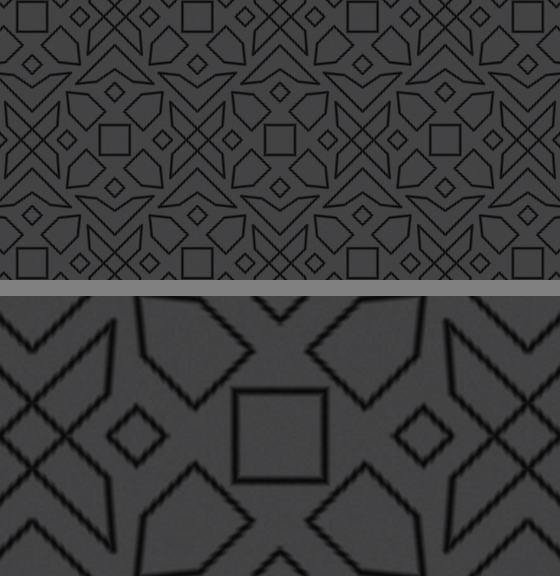
Top: the whole. Bottom: its middle third, enlarged.
Write a Shadertoy shader that draws this pattern.

```glsl
// Charcoal geometric lattice: squares, diamonds, pentagons and chevrons alternate
// with crossed bands on a checkerboard. Mirror folds reduce it to a quarter motif,
// drawn as soft dark lines from segment distances, with light beading and grain.

#define VIEW_HEIGHT 384.0
#define HALF_REPEAT vec2(113.3, 169.0)
#define GROUND vec3(0.262, 0.262, 0.268)
#define INK vec3(0.035, 0.036, 0.038)
#define LINE_CORE 0.2
#define LINE_FADE 3.3
#define BEAD_DEPTH 0.7
#define BEAD_STEP 4.0
#define GRAIN 0.012

float hash(vec2 p) {
    vec3 q = fract(vec3(p.xyx) * 0.1031);
    q += dot(q, q.yzx + 33.33);
    return fract((q.x + q.y) * q.z);
}

// Distance to a segment; slanted strokes get a gentle beaded edge.
float stroke(vec2 p, vec2 a, vec2 b) {
    vec2 along = b - a;
    float t = clamp(dot(p - a, along) / dot(along, along), 0.0, 1.0);
    vec2 dir = normalize(along);
    float slant = 2.0 * abs(dir.x * dir.y);
    float bead = 0.5 + 0.5 * cos(6.28318 * p.x / BEAD_STEP);
    return length(p - a - along * t) + BEAD_DEPTH * slant * slant * (bead - 0.3);
}

// Square, side diamonds and pentagons, symmetric about the diagonal.
float rosette(vec2 p) {
    p = vec2(max(p.x, p.y), min(p.x, p.y));
    float d = abs(p.x - 20.5);
    d = min(d, stroke(vec2(p.x, abs(p.y)), vec2(52.5, 0), vec2(65.5, 13)));
    d = min(d, stroke(p, vec2(65.5, 13), vec2(78.5, 0)));
    d = min(d, stroke(p, vec2(26, 26), vec2(39, 13)));
    d = min(d, stroke(p, vec2(39, 13), vec2(62.5, 37)));
    return min(d, stroke(p, vec2(62.5, 37), vec2(65.5, 65.5)));
}

float chevron(vec2 p) {
    float d = stroke(p, vec2(0, 130), vec2(53, 77));
    d = min(d, stroke(p, vec2(53, 77), vec2(25, 80)));
    return min(d, stroke(p, vec2(25, 80), vec2(0, 97)));
}

// One quarter of two crossed bands with slanted ends.
float crossedBands(vec2 p) {
    float d = stroke(p, vec2(0, 15), vec2(37, 52));
    d = min(d, stroke(p, vec2(15, 0), vec2(34.5, 19.5)));
    d = min(d, stroke(p, vec2(34.5, 19.5), vec2(37, 52)));
    return min(d, stroke(p, vec2(0, 15), vec2(15, 0)));
}

float motif(vec2 p) {
    float d = min(rosette(p), chevron(p));
    return min(d, crossedBands(vec2(HALF_REPEAT.x - p.x, p.y)));
}

void mainImage(out vec4 fragColor, in vec2 fragCoord) {
    float unit = VIEW_HEIGHT / iResolution.y;
    vec2 p = (fragCoord - 0.5 * iResolution.xy) * unit;

    // Mirror into one quadrant, then use its half-turn symmetry.
    vec2 period = 2.0 * HALF_REPEAT;
    vec2 q = abs(p - period * floor(p / period + 0.5));
    float d = min(motif(q), motif(HALF_REPEAT - q));

    float fade = max(LINE_FADE, 1.5 * unit);
    vec3 color = mix(INK, GROUND, smoothstep(-LINE_CORE, fade, d));
    color += GRAIN * (hash(floor(p / 1.5) + 700.0) - 0.5);
    fragColor = vec4(color, 1.0);
}
```
